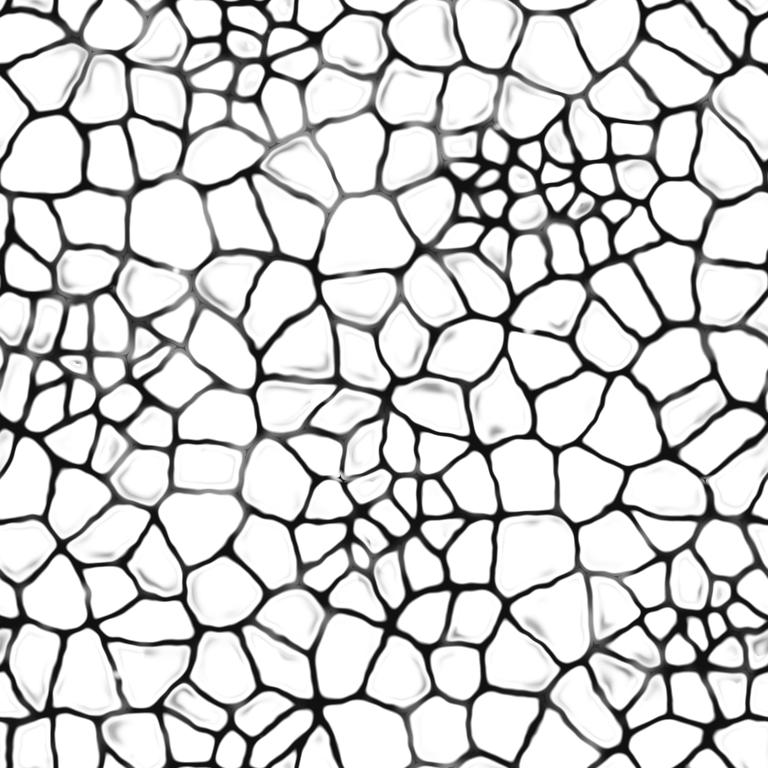
A three.js fragment shader for this pattern:

```glsl
// Tiling web of rounded cells with inky walls, clusters of small cells and faint inner smudges.
#define GRID 12.0          // coarse cells across the canvas
#define JITTER 0.82        // scatter of the cell centres
#define DENSE_LEVEL 1.25   // threshold for clusters of small cells
#define ROUNDING 25.0      // higher gives sharper cell corners
#define WALL_CORE 0.018    // half width of the solid wall, in grid units
#define WALL_EDGE 0.066    // half width where the wall ends
#define INK 0.935          // darkness of a full wall
#define FADE 0.55          // how far walls fade to grey
#define SMUDGE 0.42        // darkness of the inner smudges
#define TAU 6.2831853

varying vec2 vUv;

vec2 hash2(vec2 p) {
  vec3 q = fract(vec3(p.xyx) * vec3(0.1031, 0.1030, 0.0973));
  q += dot(q, q.yzx + 33.33);
  return fract((q.xx + q.yz) * q.zy);
}

// Two channels of value noise, wrapping after a whole number of periods.
vec2 noise2(vec2 uv, float period, float seed) {
  vec2 p = uv * period;
  vec2 i = floor(p);
  vec2 f = fract(p);
  f = f * f * (3.0 - 2.0 * f);
  vec2 a = hash2(mod(i, period) + seed);
  vec2 b = hash2(mod(i + vec2(1.0, 0.0), period) + seed);
  vec2 c = hash2(mod(i + vec2(0.0, 1.0), period) + seed);
  vec2 d = hash2(mod(i + 1.0, period) + seed);
  return mix(mix(a, b, f.x), mix(c, d, f.x), f.y);
}

// Coarse cells inside a cluster split into four small ones.
bool isDense(vec2 cell) {
  vec2 c = mod(cell, GRID);
  vec2 t = TAU * c / GRID;
  float level = sin(t.x + 2.0 * t.y + 1.0) + sin(2.0 * t.x - t.y + 4.0);
  return level + 0.9 * (hash2(c + 71.0).x - 0.5) > DENSE_LEVEL;
}

vec2 cellCentre(vec2 cell, float k, bool dense) {
  vec2 h = JITTER * (hash2(mod(cell, GRID) + 37.0 * k + 5.0) - 0.5);
  vec2 quarter = vec2(mod(k, 2.0), floor(k * 0.5));
  return cell + (dense ? 0.5 * (quarter + 0.5 + h) : 0.5 + h);
}

void main() {
  // Bend and roughen the walls.
  vec2 p = vUv * GRID;
  p += 0.16 * (noise2(vUv, 22.0, 11.0) - 0.5);
  p += 0.045 * (noise2(vUv, 70.0, 23.0) - 0.5);
  vec2 base = floor(p);

  // Nearest centre.
  float best = 100.0;
  vec2 toNear = vec2(0.0);
  vec2 cellId = vec2(0.0);
  for (int y = -1; y <= 1; y++)
  for (int x = -1; x <= 1; x++) {
    vec2 cell = base + vec2(float(x), float(y));
    bool dense = isDense(cell);
    for (int k = 0; k < 4; k++) {
      if (k > 0 && !dense) break;
      vec2 r = cellCentre(cell, float(k), dense) - p;
      float d = dot(r, r);
      if (d < best) {
        best = d;
        toNear = r;
        cellId = mod(cell, GRID) + 41.0 * float(k);
      }
    }
  }

  // Distance to the walls, blended so that corners are round.
  float sum = 0.0;
  for (int y = -2; y <= 2; y++)
  for (int x = -2; x <= 2; x++) {
    vec2 cell = base + vec2(float(x), float(y));
    bool dense = isDense(cell);
    for (int k = 0; k < 4; k++) {
      if (k > 0 && !dense) break;
      vec2 r = cellCentre(cell, float(k), dense) - p;
      vec2 diff = r - toNear;
      float gap = dot(diff, diff);
      if (gap > 0.00001)
        sum += exp(-ROUNDING * dot(0.5 * (r + toNear), diff * inversesqrt(gap)));
    }
  }
  float wallDist = -log(max(sum, 0.000001)) / ROUNDING;

  // Wall ink: grey stretches, and a few breaks away from the junctions.
  vec2 region = noise2(vUv, 5.0, 3.0);
  vec2 patchy = noise2(vUv, 26.0, 47.0);
  vec2 grain = noise2(vUv, 48.0, 59.0);
  float mid = smoothstep(-0.03, 0.0, wallDist);
  float fade = smoothstep(0.42, 0.85, 0.3 * region.x + 0.45 * patchy.x + 0.25 * grain.x);
  float breaks = smoothstep(0.84, 0.95, 0.6 * patchy.y + 0.4 * grain.y) * mid;
  float ink = INK * (1.0 - FADE * fade * (0.5 + 0.5 * mid)) * (1.0 - breaks);
  float girth = 0.85 + 0.3 * region.y;
  float wall = 1.0 - smoothstep(WALL_CORE * girth, WALL_EDGE * girth, wallDist);

  // Faint crescents along one side of some cells.
  vec2 cellRand = hash2(cellId + 19.0);
  vec2 side = vec2(cos(TAU * cellRand.x), sin(TAU * cellRand.x));
  float facing = smoothstep(0.1, 0.95, dot(normalize(toNear + 0.0001), side));
  float ring = (wallDist - 0.10 - 0.10 * patchy.y) / (0.025 + 0.04 * grain.y);
  float wisps = smoothstep(0.3, 0.8, 0.5 * grain.x + 0.5 * patchy.x);
  float smudge = SMUDGE * exp(-ring * ring) * facing * wisps * smoothstep(0.35, 0.8, cellRand.y);
  float rim = (wallDist - 0.14) / 0.018;
  smudge += 0.07 * exp(-rim * rim) * wisps * step(0.5, cellRand.y);

  float shade = (1.0 - ink * wall) * (1.0 - smudge);
  gl_FragColor = vec4(vec3(shade), 1.0);
}
```
